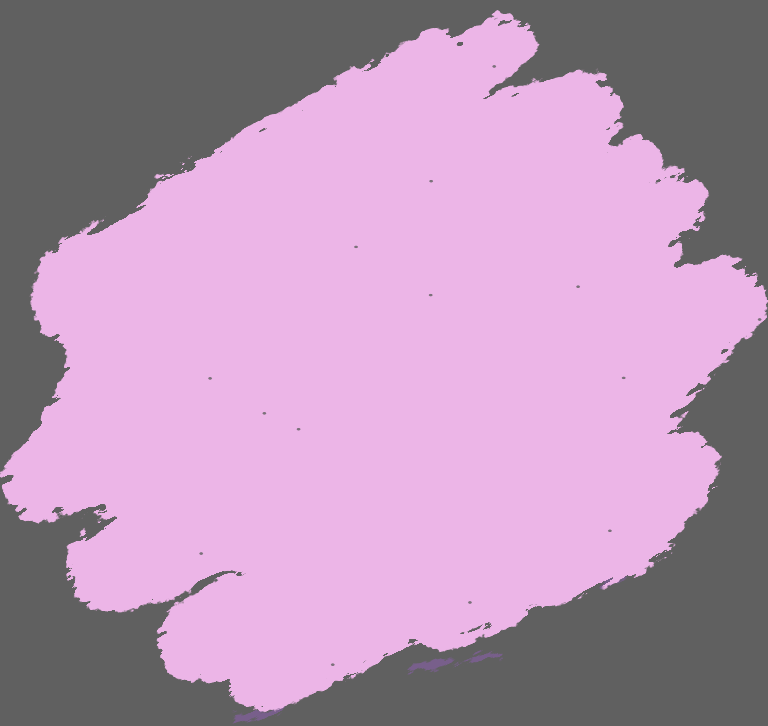
Reproduce this background procedurally as a WebGL 2 fragment shader.

```glsl
#version 300 es
precision highp float;
// A pale pink swatch of overlapping dry brush strokes on flat grey.

#define PAINT vec3(0.925, 0.708, 0.906)
#define GROUND vec3(0.376)
#define SMEAR vec3(0.50, 0.37, 0.60)
#define STROKE_ANGLE 0.47
#define BLEND 0.7
#define ROUGHNESS 1.5
#define DRY_DEPTH 2.3
#define SPECK_CHANCE 0.08

uniform vec2 u_resolution;
out vec4 fragColor;

float hash(vec2 p) {
    vec3 q = fract(p.xyx * vec3(0.1031, 0.1030, 0.0973));
    q += dot(q, q.yzx + 33.33);
    return fract((q.x + q.y) * q.z);
}

float noise(vec2 p) {
    vec2 cell = floor(p), f = fract(p);
    f = f * f * (3.0 - 2.0 * f);
    return mix(mix(hash(cell), hash(cell + vec2(1, 0)), f.x),
               mix(hash(cell + vec2(0, 1)), hash(cell + vec2(1, 1)), f.x), f.y);
}

float fbm(vec2 p) {
    float sum = 0.0, amplitude = 0.5;
    for (int i = 0; i < 4; i++) {
        sum += amplitude * noise(p);
        p = p * 2.03 + 17.3;
        amplitude *= 0.5;
    }
    return sum / 0.9375;
}

// Tapered capsule; each end is (x, y, radius).
float stroke(vec2 p, vec3 a, vec3 b) {
    vec2 axis = b.xy - a.xy;
    float t = clamp(dot(p - a.xy, axis) / dot(axis, axis), 0.0, 1.0);
    return length(p - a.xy - axis * t) - mix(a.z, b.z, t);
}

float join(float a, float b) {
    float h = max(BLEND - abs(a - b), 0.0) / BLEND;
    return min(a, b) - h * h * BLEND * 0.25;
}

// Union of the strokes, from the broad core outwards.
float swatch(vec2 p) {
    float d = stroke(p, vec3(31.3, 42.4, 23.4), vec3(63.8, 56.1, 25.4));
    // Upper strokes
    d = join(d, stroke(p, vec3(12.6, 56.1, 8.3), vec3(66.1, 89.1, 3.6)));
    d = join(d, stroke(p, vec3(26.0, 65.2, 8.1), vec3(57.3, 83.5, 6.9)));
    d = join(d, stroke(p, vec3(57.3, 69.8, 11.7), vec3(75.7, 80.1, 5.2)));
    // Right-hand tips
    d = join(d, stroke(p, vec3(62.5, 55.5, 13.0), vec3(82.7, 73.0, 3.6)));
    d = join(d, stroke(p, vec3(62.5, 55.5, 13.0), vec3(87.5, 67.8, 4.6)));
    d = join(d, stroke(p, vec3(78.1, 46.4, 13.0), vec3(94.0, 55.5, 5.6)));
    // Lower strokes
    d = join(d, stroke(p, vec3(34.5, 7.9, 6.1), vec3(87.5, 33.1, 6.1)));
    d = join(d, stroke(p, vec3(56.0, 21.6, 11.7), vec3(80.5, 28.1, 8.6)));
    // Left-hand tips
    d = join(d, stroke(p, vec3(26.0, 11.2, 5.5), vec3(52.1, 24.2, 7.8)));
    d = join(d, stroke(p, vec3(14.3, 20.6, 6.0), vec3(45.6, 33.3, 7.8)));
    return join(d, stroke(p, vec3(5.2, 31.6, 4.9), vec3(22.1, 42.4, 15.0)));
}

// Tiny unpainted dots, at most one per grid cell.
float specks(vec2 p, float pixel) {
    vec2 cell = floor(p / 6.0);
    vec2 centre = 6.0 * (cell + 0.15 + 0.7 * vec2(hash(cell + 3.1), hash(cell + 8.7)));
    float present = step(hash(cell + 40.0), SPECK_CHANCE);
    return present * (1.0 - smoothstep(0.1, 0.1 + pixel, length((p - centre) * vec2(0.7, 1.0))));
}

void main() {
    // The canvas is 100 units wide.
    float pixel = 100.0 / u_resolution.x;
    vec2 p = gl_FragCoord.xy / u_resolution * vec2(100.0, 100.0 * 484.0 / 512.0);
    float c = cos(STROKE_ANGLE), s = sin(STROKE_ANGLE);
    vec2 along = vec2(c * p.x + s * p.y, c * p.y - s * p.x);
    float bristle = fbm(along * vec2(0.32, 1.1));

    // Ragged outline with dry streaks near the edge
    float d = swatch(p);
    float rim = 1.0 - smoothstep(0.0, DRY_DEPTH, -d);
    d += ROUGHNESS * (fbm(p * 0.85) - 0.5) + ROUGHNESS * (bristle - 0.5);
    d += 2.0 * rim * smoothstep(0.60, 0.72, bristle);
    float cover = 1.0 - smoothstep(-pixel, pixel, d);
    cover *= 1.0 - 0.8 * specks(p, pixel);

    // Faint violet smears below the swatch
    float smear = stroke(p, vec3(54.0, 7.6, 0.6), vec3(65.0, 9.2, 0.3));
    smear = min(smear, stroke(p, vec3(31.0, 1.2, 0.6), vec3(36.0, 1.8, 0.6)));
    smear = min(smear, stroke(p, vec3(78.5, 18.0, 0.3), vec3(81.0, 19.2, 0.4)));
    smear += 2.5 * (fbm(along * vec2(0.5, 2.0) + 9.0) - 0.45);
    vec3 ground = mix(GROUND, SMEAR, 0.75 * (1.0 - smoothstep(-0.2, 0.2, smear)));

    fragColor = vec4(mix(ground, PAINT, cover), 1.0);
}
```
